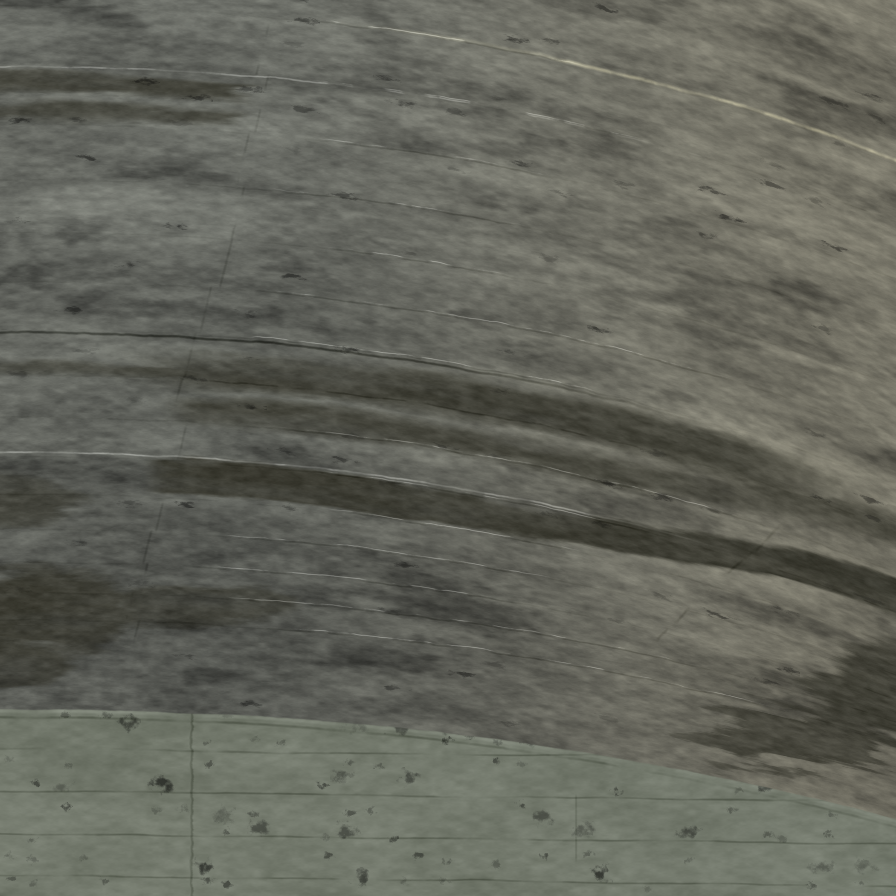
Write a WebGL 1 fragment shader that draws this texture.

```glsl
precision highp float;
// Weathered concrete vault: curved board marks sweep down to the right above a
// paler flat wall. Each point is unbent into a strip depth, where noise streaks,
// ragged damp stains, broken seams and scattered knots are layered.
uniform vec2 u_resolution;

float hash(vec2 p) {
  vec3 q = fract(vec3(p.xyx) * 0.1031);
  q += dot(q, q.yzx + 33.33);
  return fract((q.x + q.y) * q.z);
}

float noise(vec2 p) {
  vec2 i = floor(p), f = fract(p);
  f = f * f * (3.0 - 2.0 * f);
  return mix(mix(hash(i), hash(i + vec2(1, 0)), f.x),
             mix(hash(i + vec2(0, 1)), hash(i + vec2(1, 1)), f.x), f.y);
}

// Layered noise centred on zero
float fbm(vec2 p) {
  float sum = 0.0, amp = 0.5;
  for (int i = 0; i < 5; i++) {
    sum += amp * (noise(p) - 0.5);
    p = p * 2.03 + 17.3;
    amp *= 0.5;
  }
  return sum;
}

// Depth from the top along the bent boards: inverts y = s + sag(s) * x^2.2.
float stripDepth(float x, float y) {
  float bend = pow(max(x, 0.0), 2.2), s = y;
  for (int i = 0; i < 4; i++)
    s = y - mix(0.173, 0.122, smoothstep(0.5, 0.8, s)) * bend;
  return s;
}

float span(float v, float a, float b, float soft) {
  return smoothstep(a - soft, a + soft, v) * (1.0 - smoothstep(b - soft, b + soft, v));
}

float line(float d, float width, float px) {
  return 1.0 - smoothstep(0.0, max(width, 0.6 * px) + 0.5 * px, abs(d));
}

float blotch(vec2 p, vec2 center, vec2 radius, float rough) {
  return 1.0 - smoothstep(0.65, 1.05, length((p - center) / radius) + rough);
}

// Jittered ragged spots; density is the share of occupied cells.
float knots(vec2 p, float scale, float density) {
  vec2 q = p * scale, cell = floor(q);
  float r = hash(cell + scale);
  vec2 c = 0.25 + 0.5 * vec2(hash(cell + 7.1), hash(cell + 3.7));
  float d = length((fract(q) - c) * vec2(0.8, 1.2)) + 0.5 * fbm(q * 7.0);
  return step(r, density) * (1.0 - smoothstep(0.0, 0.2, d)) * (0.3 + 0.7 * r / density);
}

float boardEdge(float i) { return 0.005 + i * (0.0685 - 0.0014 * i); }

float dampness(vec2 p, float x, float s, float rough, float streak) {
  float wob = s + 0.022 * rough + 0.018 * streak;
  float lift = 0.034 * smoothstep(0.65, 1.0, x);
  float ragged = rough + 1.3 * streak;
  float wet = span(wob + lift, 0.511, 0.548, 0.004) * smoothstep(0.155, 0.19, x);
  wet = max(wet, 0.9 * span(wob, 0.385, 0.427, 0.01) * span(x, 0.2, 0.9, 0.1));
  wet = max(wet, 0.8 * span(wob + lift, 0.44, 0.468, 0.009) * smoothstep(0.17, 0.23, x));
  wet = max(wet, 0.7 * span(wob, 0.407, 0.418, 0.005) * (1.0 - smoothstep(0.2, 0.4, x)));
  float left = 1.0 - smoothstep(0.27, 0.3, x + 0.1 * streak);
  wet = max(wet, 0.8 * left * span(wob, 0.083, 0.106, 0.006));
  wet = max(wet, 0.7 * left * span(wob, 0.12, 0.137, 0.006));
  wet = max(wet, blotch(p, vec2(0.03, 0.32), vec2(0.12, 0.045), ragged));
  wet = max(wet, 0.8 * blotch(p, vec2(0.0, 0.265), vec2(0.08, 0.04), ragged));
  wet = max(wet, 0.7 * blotch(p, vec2(0.0, 0.435), vec2(0.1, 0.03), ragged));
  wet = max(wet, 0.7 * blotch(p, vec2(0.22, 0.327), vec2(0.11, 0.022), ragged));
  wet = max(wet, 0.9 * blotch(p, vec2(1.0, 0.235), vec2(0.11, 0.055), ragged));
  wet = max(wet, 0.8 * blotch(p, vec2(0.9, 0.175), vec2(0.1, 0.04), 3.0 * streak));
  return wet * clamp(0.92 + 1.2 * streak, 0.0, 1.0);
}

vec3 vaultColor(vec2 p, float s, float px) {
  float x = p.x;
  vec2 strip = vec2(x, s);
  float rough = fbm(strip * vec2(4.0, 15.0));
  float streak = fbm(strip * vec2(10.0, 65.0) + rough);
  float grain = fbm(strip * vec2(75.0, 190.0));

  // Tone: paler upper right, duller lower boards, dark smears between
  float tone = mix(0.39, 0.44, smoothstep(0.1, 0.9, x + 0.25 * (0.4 - s)));
  tone -= 0.04 * smoothstep(0.4, 0.6, s);
  tone += 0.14 * rough + 0.17 * streak + 0.16 * grain;
  tone -= 0.08 * smoothstep(0.06, 0.22, fbm(strip * vec2(9.0, 32.0) + 4.0));
  tone += 0.06 * blotch(strip, vec2(0.13, 0.235), vec2(0.16, 0.04), rough);
  tone += 0.07 * blotch(strip, vec2(0.2, 0.392), vec2(0.13, 0.016), rough);
  tone += 0.04 * blotch(strip, vec2(0.97, 0.36), vec2(0.3, 0.05), rough);
  vec3 col = tone * mix(vec3(0.99, 1.01, 0.95), vec3(1.02, 1.0, 0.89), smoothstep(0.2, 1.0, x));
  float wet = dampness(p, x, s, rough, streak);
  col = mix(col, vec3(0.228, 0.226, 0.19) + 0.13 * grain, wet);

  // Broken board seams, pale ridges and staggered end joints
  float wear = smoothstep(-0.1, 0.15, fbm(vec2(x * 45.0, s * 40.0)));
  float joint = 0.31 - 0.235 * s;
  float wander = 0.004 * fbm(strip * vec2(30.0, 9.0));
  for (int i = 0; i < 15; i++) {
    float k = float(i), edge = boardEdge(k), d = s - edge - wander;
    float reach = span(x, 0.18 + 0.2 * hash(vec2(k, 2)), 0.55 + 0.3 * hash(vec2(k, 5)), 0.03);
    col -= 0.07 * line(d - 0.002, 0.0012, px) * (1.0 - 0.9 * wear) * (0.4 + 0.6 * reach);
    col += 0.17 * line(d, 0.0006, px) * reach * wear * step(0.5, abs(k - 7.0));
    float end = joint + 0.02 * (hash(vec2(k, 8)) - 0.5) + wander;
    col -= 0.05 * span(s, edge, boardEdge(k + 1.0), 0.002) * line(x - end, 0.002, px) * wear;
  }
  float d = s - wander, chips = 0.45 + 0.55 * wear;
  col += vec3(0.22, 0.21, 0.16) * line(d - 0.005, 0.003, px) * smoothstep(0.3, 0.7, x) * chips;
  col += 0.18 * line(d - 0.074, 0.0012, px) * (1.0 - smoothstep(0.4, 0.9, x)) * chips;
  col += 0.21 * line(d - 0.505, 0.0013, px) * (1.0 - smoothstep(0.6, 0.85, x)) * chips;
  col -= 0.17 * line(d - 0.371, 0.002, px) * (1.0 - smoothstep(0.4, 0.9, x));
  float slant = x - 0.73 - 1.1 * (p.y - 0.285) + 4.0 * wander;
  col -= 0.06 * line(slant, 0.004, px) * span(p.y, 0.28, 0.41, 0.01) * wear;
  return col * (1.0 - 0.45 * knots(strip * vec2(0.8, 2.0), 21.0, 0.18));
}

vec3 wallColor(vec2 p, float px) {
  float mottled = fbm(p * vec2(9.0, 25.0)), grain = fbm(p * vec2(70.0, 150.0));
  vec3 col = vec3(0.445, 0.468, 0.418) + 0.1 * mottled + 0.1 * grain;
  float row = p.y + 0.012 * p.x + 0.006 * mottled;
  float gap = (fract(row / 0.047) - 0.5) * 0.047;
  col -= 0.1 * line(gap, 0.0014, px) * smoothstep(-0.15, 0.2, fbm(p * vec2(12.0, 21.0)));
  col -= 0.09 * line(p.x - 0.214 + 0.004 * grain, 0.002, px);
  col -= 0.06 * line(p.x - 0.643, 0.0015, px) * span(p.y, 0.04, 0.112, 0.004);
  float spots = max(knots(p, 19.0, 0.4), 0.7 * knots(p, 37.0, 0.25));
  return col * (1.0 - 0.6 * spots);
}

void main() {
  vec2 p = gl_FragCoord.xy / u_resolution;
  float px = 1.0 / u_resolution.y;
  float s = stripDepth(p.x, 1.0 - p.y);
  float chip = fbm(p * 30.0);
  float rim = s - 0.792 + 0.003 * chip;
  vec3 col = mix(vaultColor(p, s, px), wallColor(p, px), smoothstep(-px, px, rim));
  col += 0.06 * line(rim - 0.002, 0.003, px) * (0.6 + 2.0 * chip);
  col -= 0.1 * line(rim - 0.009, 0.002, px) * (0.5 + 2.0 * chip);
  gl_FragColor = vec4(clamp(col, 0.0, 1.0), 1.0);
}
```
